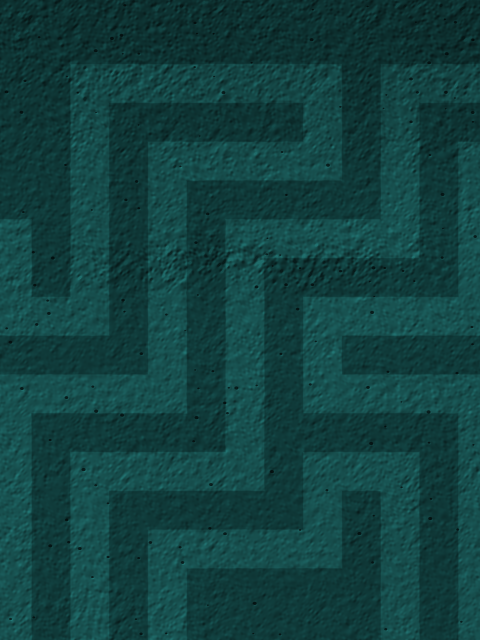
This pattern is drawn by a Shadertoy shader. Its source:

```glsl
const float CELL = 0.0606;              // stroke width, in canvas heights
const vec2 GRID_SHIFT = vec2(-0.316, -1.154);
const vec3 DARK_TEAL = vec3(0.060, 0.225, 0.222);
const vec3 LIGHT_TEAL = vec3(0.090, 0.312, 0.307);

vec3 hash3(vec2 cell) {
    vec3 q = fract(cell.xyx * vec3(0.1031, 0.1030, 0.0973));
    q += dot(q, q.yxz + 33.33);
    return fract((q.xxy + q.yzz) * q.zyx);
}

// Distance to a square-ended stroke of unit width
float stroke(vec2 p, vec2 a, vec2 b) {
    vec2 d = abs(p - 0.5 * (a + b)) - 0.5 * abs(b - a) - 0.5;
    return max(d.x, d.y);
}

// Three joined strokes through four corners
float bend(vec2 p, vec2 a, vec2 b, vec2 c, vec2 d) {
    return min(stroke(p, a, b), min(stroke(p, b, c), stroke(p, c, d)));
}

// Interlocking meander in grid cells, rows counted downward
float meander(vec2 p) {
    float d = bend(p, vec2(0, 5), vec2(0, 7), vec2(2, 7), vec2(2, 1));
    d = min(d, bend(p, vec2(2, 1), vec2(8, 1), vec2(8, 3), vec2(4, 3)));
    d = min(d, bend(p, vec2(0, 17), vec2(0, 9), vec2(4, 9), vec2(4, 3)));
    d = min(d, bend(p, vec2(14, 1), vec2(10, 1), vec2(10, 5), vec2(6, 5)));
    d = min(d, bend(p, vec2(6, 5), vec2(6, 11), vec2(2, 11), vec2(2, 17)));
    d = min(d, bend(p, vec2(12, 3), vec2(12, 7), vec2(8, 7), vec2(8, 9)));
    d = min(d, bend(p, vec2(8, 9), vec2(12, 9), vec2(12, 17), vec2(12, 17)));
    d = min(d, bend(p, vec2(4, 17), vec2(4, 13), vec2(8, 13), vec2(8, 11)));
    return min(d, bend(p, vec2(8, 11), vec2(10, 11), vec2(10, 17), vec2(10, 17)));
}

// Cellular noise: soft raised or sunken blobs
float lumps(vec2 p) {
    vec2 id = floor(p), f = fract(p);
    float height = 0.0;
    for (int y = -1; y <= 1; y++)
    for (int x = -1; x <= 1; x++) {
        vec2 offset = vec2(x, y);
        vec3 rnd = hash3(id + offset + 200.0);
        float fall = smoothstep(1.0, 0.0, length(offset + rnd.xy - f));
        height += (rnd.z - 0.5) * fall * fall;
    }
    return height;
}

float plasterHeight(vec2 p) {
    vec2 warped = p + 0.003 * sin(p.yx * vec2(61.0, 83.0));
    return lumps(warped * 75.0) + 0.6 * lumps(warped.yx * 165.0 + 31.0);
}

// Sparse small holes: one candidate per cell
float pits(vec2 p, float density, float blur) {
    vec3 rnd = hash3(floor(p) + 50.0);
    vec2 d = fract(p) - 0.25 - 0.5 * rnd.xy;
    float radius = mix(0.05, 0.14, rnd.z / density);
    float hole = 1.0 - smoothstep(radius - blur, radius + blur, length(d * vec2(1.0, 1.25)));
    return hole * step(rnd.z, density);
}

// Broad uneven tone from layered sines
float mottle(vec2 p) {
    float tone = 0.0, gain = 0.5;
    for (int i = 0; i < 4; i++) {
        tone += gain * sin(p.x + 1.7 * sin(p.y * 0.8)) * sin(p.y + 1.3 * sin(p.x * 0.7));
        p = mat2(1.3, 1.2, -1.2, 1.3) * p + 4.1;
        gain *= 0.6;
    }
    return tone;
}

// Horizontal coarse patch of plaster
float coarseBand(vec2 p) {
    float y = (p.y - 0.588 - 0.006 * sin(p.x * 23.0)) / 0.034;
    return exp(-y * y) * smoothstep(0.05, 0.25, p.x) * smoothstep(0.74, 0.5, p.x);
}

void mainImage(out vec4 fragColor, in vec2 fragCoord) {
    vec2 p = fragCoord / iResolution.y;
    float pixel = 1.0 / iResolution.y;

    // Painted meander
    vec2 grid = vec2(p.x, 1.0 - p.y) / CELL + GRID_SHIFT;
    float edge = 0.6 * pixel / CELL + 0.008;
    float dist = meander(grid) + 0.02 * lumps(p * 110.0);
    vec3 color = mix(LIGHT_TEAL, DARK_TEAL, smoothstep(-edge, edge, dist));

    // Plaster relief lit from the upper left
    float band = coarseBand(p);
    float top = smoothstep(0.62, 1.0, p.y);
    float roughness = 0.75 + 0.5 * top + 1.1 * band + 0.2 * mottle(p * 9.0);
    vec2 towardLight = vec2(-0.0012, 0.0014);
    float relief = plasterHeight(p) - plasterHeight(p + towardLight);
    color *= 1.0 + clamp(1.5 * roughness * relief, -0.5, 0.45);

    // Pits, each with a lit lower rim
    float blur = 0.02 + 20.0 * pixel;
    float hole = pits(p * 44.0, 0.12, blur);
    float rim = pits((p + towardLight) * 44.0, 0.12, blur);
    color *= 1.0 - 0.65 * hole + 0.22 * rim * (1.0 - hole);

    // Shading, faint vertical seam and broad stains
    float seam = exp(-pow((p.x - 0.624) / 0.0025, 2.0));
    seam *= smoothstep(0.22, 0.4, p.y) * smoothstep(0.95, 0.85, p.y);
    color *= 1.0 - 0.16 * top - 0.07 * band + 0.08 * seam + 0.05 * mottle(p * 6.0);
    color *= 1.0 - 0.08 * smoothstep(0.5, 0.78, p.x) * top;

    fragColor = vec4(color, 1.0);
}
```
